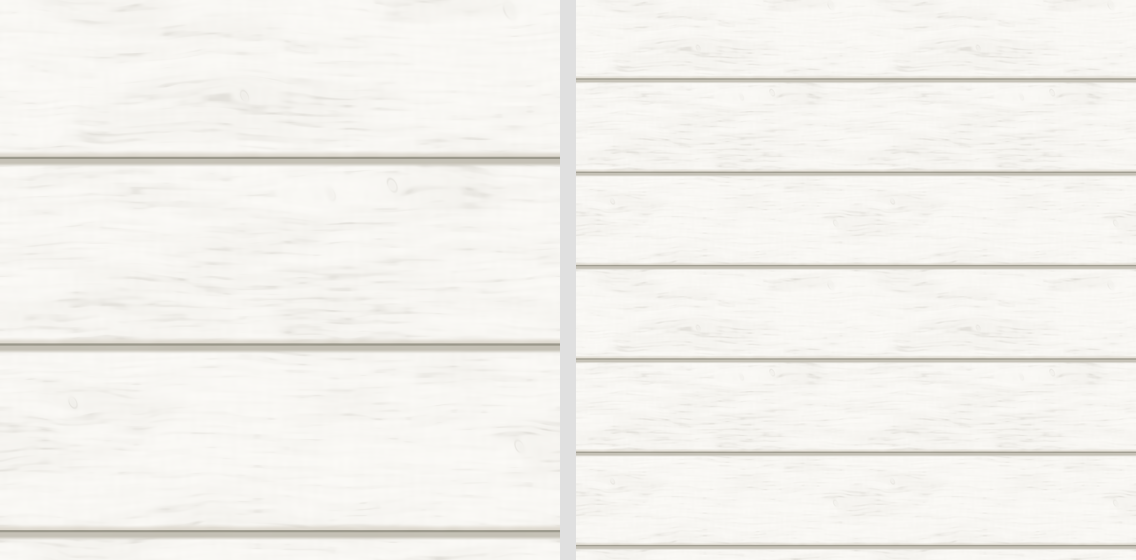
Left, the tile; right, the same tile 2 across and 2 down.
A WebGL 2 fragment shader for this texture:

```glsl
#version 300 es
// Whitewashed horizontal wooden boards with faint grain, knots and shaded grooves; tiles both ways.
precision highp float;

uniform vec2 u_resolution;
out vec4 fragColor;

const float BOARDS = 3.0;
const float GROOVE_SHIFT = 0.155;   // groove height within a repeat
const int KNOTS = 2;                // knots on each board

const vec3 WHITE = vec3(0.977, 0.972, 0.958);
const vec3 CREAM = vec3(0.950, 0.943, 0.925);
const vec3 GRAIN = vec3(0.845, 0.835, 0.810);
const vec3 LIP   = vec3(0.865, 0.845, 0.805);
const vec3 SHADE = vec3(0.765, 0.750, 0.705);
const vec3 DARK  = vec3(0.600, 0.590, 0.540);

// Integer hash of a cell and a seed, from 0 to 1
float hash(vec2 cell, float seed) {
    uvec3 v = uvec3(ivec3(vec3(cell, seed))) * uvec3(1597334673u, 3812015801u, 2798796415u);
    uint h = v.x ^ v.y ^ v.z;
    h = (h ^ (h >> 16)) * 2146121005u;
    h = (h ^ (h >> 15)) * 2221713035u;
    return float((h ^ (h >> 16)) >> 8) / 16777216.0;
}

// Value noise on a grid of cells; wraps across the canvas
float noise(vec2 p, vec2 cells, float seed) {
    p *= cells;
    vec2 i = floor(p), f = fract(p);
    f = f * f * (3.0 - 2.0 * f);
    float x0 = mod(i.x, cells.x), x1 = mod(i.x + 1.0, cells.x);
    float low = mix(hash(vec2(x0, i.y), seed), hash(vec2(x1, i.y), seed), f.x);
    float high = mix(hash(vec2(x0, i.y + 1.0), seed), hash(vec2(x1, i.y + 1.0), seed), f.x);
    return mix(low, high, f.y);
}

// Soft-edged band between two heights
float band(float d, float low, float high, float soft) {
    return smoothstep(low - soft, low + soft, d) * (1.0 - smoothstep(high - soft, high + soft, d));
}

// Offset from a hashed knot centre, in canvas units
vec2 knotOffset(vec2 p, float index, float seed) {
    float x = p.x - hash(vec2(index, 3.0), seed);
    float y = p.y - mix(0.25, 0.88, hash(vec2(index, 8.0), seed));
    return vec2(x - round(x), y / BOARDS);
}

// Painted wood; p.x spans the canvas and p.y spans one board
vec3 wood(vec2 p, float seed) {
    vec2 g = p;
    float mark = 0.0;
    for (int k = 0; k < KNOTS; k++) {
        vec2 q = knotOffset(p, float(k), seed);
        float size = mix(0.008, 0.017, hash(vec2(k, 5.0), seed));
        q.x += 0.3 * q.y;
        float r = length(q * vec2(1.2, 0.8)) / size;
        g.y -= 0.55 * q.y * BOARDS * exp(-dot(q * vec2(14.0, 30.0), q * vec2(14.0, 30.0)));
        float worn = smoothstep(0.25, 0.75, noise(p, vec2(48.0, 18.0), seed + 40.0));
        mark += band(r, 0.75, 0.95, 0.2) * worn + 0.25 * (1.0 - smoothstep(0.2, 1.6, r));
    }
    g.y += 0.07 * (noise(p, vec2(5.0, 3.0), seed + 10.0) - 0.5);
    g.y += 0.02 * (noise(p, vec2(16.0, 7.0), seed + 11.0) - 0.5);

    // Broad worn patches, long fibres and short scratches
    float patches = 0.6 * noise(g, vec2(5.0, 6.0), seed + 20.0)
                  + 0.4 * noise(g, vec2(11.0, 17.0), seed + 21.0);
    float fibre = noise(g, vec2(13.0, 52.0), seed + 22.0);
    float hair = noise(g, vec2(37.0, 64.0), seed + 23.0);
    float brush = noise(p, vec2(110.0, 14.0), seed + 24.0) - 0.5;
    float wear = smoothstep(0.38, 0.72, patches);
    float streak = smoothstep(0.5, 0.9, 0.6 * fibre + 0.4 * hair);
    float scratch = smoothstep(0.72, 0.98, hair) * smoothstep(0.55, 0.85, fibre);

    vec3 color = mix(WHITE, CREAM, 0.55 * wear + 0.35 * (fibre - 0.35));
    color = mix(color, GRAIN, streak * (0.10 + 0.30 * wear) + 0.22 * scratch);
    color = mix(color, GRAIN, 0.55 * min(mark, 1.0));
    return color + 0.007 * brush + 0.008 * (hair - 0.5);
}

// Groove profile; d is the height above its dark line
vec3 addGroove(vec3 color, float d, float x, float seed, float soft) {
    float wave = noise(vec2(x, 0.5), vec2(9.0, 1.0), seed + 30.0);
    float chip = noise(vec2(x, 0.5), vec2(42.0, 1.0), seed + 31.0);
    float lipTop = 0.0085 + 0.004 * wave + 0.002 * chip;
    float lip = 1.0 - smoothstep(0.003, lipTop + 0.002, d);
    float fade = smoothstep(-0.0175, -0.0085, d);
    color = mix(color, LIP, step(0.0, d) * lip * (0.8 + 0.2 * chip));
    color = mix(color, SHADE, step(d, 0.0) * fade * (0.93 + 0.07 * wave));
    return mix(color, DARK, band(d, -0.0022, 0.0018, soft) * (0.9 + 0.1 * chip));
}

void main() {
    vec2 uv = gl_FragCoord.xy / u_resolution;
    float soft = max(0.0011, 0.6 / u_resolution.y);

    // Each board gets its own seed; ids wrap from top to bottom
    float row = uv.y * BOARDS - GROOVE_SHIFT;
    float board = mod(floor(row), BOARDS);
    float height = fract(row);
    float d = (height - step(0.5, height)) / BOARDS;

    float seed = 100.0 * (board + 1.0);
    vec3 color = wood(vec2(uv.x, height), seed);
    fragColor = vec4(addGroove(color, d, uv.x, seed, soft), 1.0);
}
```
